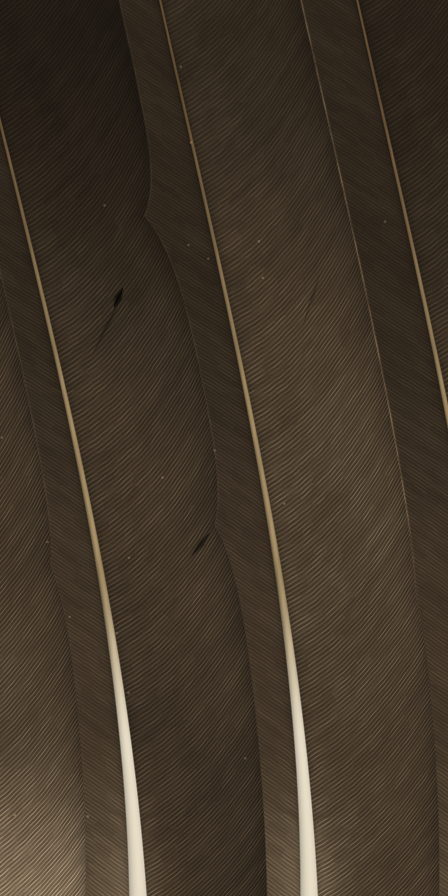
Reproduce this texture procedurally as a Shadertoy shader.

```glsl
// Overlapping brown flight feathers with pale tapering shafts and fine diagonal barbs.

const float BARB_FREQ = 104.0;     // barbs per canvas width
const float BARB_CONTRAST = 0.20;
const float DASH_LENGTH = 0.03;    // typical unbroken run of a barb
const float SHADOW_WIDTH = 0.024;
const float SHADOW_DEPTH = 0.24;
const float NOTCH_REACH = 0.040;
const float FLECK_CELLS = 30.0;
const vec3 VANE_TINT = vec3(1.0, 0.82, 0.61);
const vec3 PALE_TINT = vec3(1.0, 0.86, 0.68);
const vec3 SHAFT_BROWN = vec3(0.38, 0.30, 0.20);
const vec3 SHAFT_GOLD = vec3(0.64, 0.55, 0.39);
const vec3 SHAFT_IVORY = vec3(0.91, 0.87, 0.78);

struct Feather {
    float start, drift;            // shaft offset and its change down the canvas
    float vane, flare;             // narrow vane width and its growth
    vec2 notchAt, notchDepth;      // places where the outline steps sideways
    float wideTone, rim;           // brightness of wide vane and of outline
};

const Feather FEATHERS[4] = Feather[4](
    Feather(-0.850, 0.080, 0.100, 0.000, vec2(0.0), vec2(0.0), 0.195, 0.00),
    Feather(-0.424, 0.042, 0.080, 0.037, vec2(0.63, 0.0), vec2(0.019, 0.0), 0.162, 0.07),
    Feather(0.000, 0.000, 0.091, 0.003, vec2(0.241, 0.586), vec2(0.052, 0.033), 0.218, 0.06),
    Feather(0.440, 0.000, 0.125, 0.025, vec2(0.66, 0.0), vec2(0.008, 0.0), 0.185, 0.22));

vec2 hash2(vec2 p) {
    return fract(sin(vec2(dot(p, vec2(127.1, 311.7)), dot(p, vec2(269.5, 183.3)))) * 4375.85);
}

// Distance to the nearest scattered point, and that cell's random value
vec2 cellular(vec2 p) {
    vec2 cell = floor(p), best = vec2(9.0, 0.0);
    for (int j = -1; j <= 1; j++)
        for (int i = -1; i <= 1; i++) {
            vec2 id = cell + vec2(i, j), h = hash2(id);
            float d = length(id + h - p);
            if (d < best.x) best = vec2(d, hash2(id + 17.0).x);
        }
    return best;
}

float layeredSines(float s) {
    return (sin(s) + 0.6 * sin(s * 2.3 + 1.7) + 0.4 * sin(s * 5.1 + 4.0)) * 0.5;
}

float shaftX(Feather f, float t) {
    return 0.357 + t * (0.442 + t * (0.071 - 0.18 * t)) + f.start + f.drift * t;
}

// Left outline, pushed out to a sharp corner at each notch
float outlineX(Feather f, float t) {
    vec2 bump = exp(-abs(t - f.notchAt) / NOTCH_REACH);
    return shaftX(f, t) - f.vane - f.flare * t * t * t - dot(bump, f.notchDepth);
}

vec3 vaneColor(Feather f, float d, vec2 p, float t, float px) {
    float side = step(0.0, d), a = abs(d);
    bool outermost = f.start < -0.8;
    float barb = p.y - mix(0.75 * a, 0.5 * a + 1.4 * a * a, side);

    // Broad tone: dark tips, warmer middle, pale downy base
    float wide = f.wideTone - 0.025 + 0.115 * smoothstep(0.02, 0.55, t)
               - 0.025 * smoothstep(0.65, 0.95, t);
    float narrow = 0.185 + 0.075 * smoothstep(0.25, 0.8, t);
    float tone = mix(narrow, wide, side);
    float reach = outermost ? 1.0 : exp(-a / mix(0.12, 0.05, side));
    tone += 0.22 * smoothstep(0.80, 1.02, t) * reach;
    if (outermost) tone += 0.05 * smoothstep(0.55, 0.85, t) - 0.015;
    tone += 0.014 * layeredSines(p.x * 11.0 + p.y * 5.0) * side;

    // Barbs as thin bright ridges, broken into uneven dashes
    float wobble = 0.16 * layeredSines(a * 31.0 + p.y * 9.0);
    float wave = sin(6.2832 * (barb * BARB_FREQ + wobble));
    float ridge = wave + 0.5 * (wave * wave - 0.5);
    float visible = 1.0 - smoothstep(0.42, 0.9, BARB_FREQ * px);
    vec2 dash = cellular(vec2(barb * BARB_FREQ * 0.6, a / DASH_LENGTH));
    float strength = 0.45 + 1.1 * smoothstep(0.9, 0.1, dash.x) * (0.5 + 0.5 * dash.y);
    float contrast = BARB_CONTRAST * mix(0.55, 1.0, side) * mix(0.6, 1.0, smoothstep(0.0, 0.5, t));
    tone *= 1.0 + contrast * visible * strength * ridge;
    tone *= 1.0 + 0.04 * layeredSines(barb * 23.0 + f.start * 9.0)
                + 0.03 * layeredSines(barb * 110.0 + a * 8.0)
                + 0.10 * (dash.y - 0.5) * visible;
    return tone * mix(VANE_TINT, PALE_TINT, smoothstep(0.25, 0.5, tone));
}

// Thin slanted gap between barbs
float split(vec2 p, vec2 center, vec2 halfSpan, float width) {
    vec2 q = p - center;
    float h = clamp(dot(q, halfSpan) / dot(halfSpan, halfSpan), -1.0, 1.0);
    return exp(-pow(length(q - halfSpan * h) / (width * (1.1 - abs(h))), 2.0));
}

void mainImage(out vec4 fragColor, in vec2 fragCoord) {
    vec2 uv = fragCoord / iResolution.xy;
    vec2 p = vec2(uv.x, uv.y * 2.0);
    float t = 1.0 - uv.y, px = 1.0 / iResolution.x;
    vec3 col = vec3(0.0);

    for (int i = 0; i < 4; i++) {
        Feather f = FEATHERS[i];
        float d = p.x - shaftX(f, t);
        float e = p.x - outlineX(f, t);

        // Shadow cast on the feather below, then vane and rim
        col *= 1.0 - SHADOW_DEPTH * exp(-max(-e, 0.0) / SHADOW_WIDTH);
        col = mix(col, vaneColor(f, d, p, t, px), smoothstep(-px, px, e));
        float rim = exp(-pow(e / max(0.0022, px * 0.6), 2.0));
        rim *= 0.75 + 0.4 * layeredSines(t * 70.0);
        col += f.rim * rim * (1.0 - smoothstep(0.5, 0.72, t)) * VANE_TINT;

        // Rounded shaft, widening and whitening toward its base
        float w = 0.0032 + 0.005 * t + 0.0115 * pow(t, 4.0);
        col *= 1.0 - 0.24 * exp(-max(abs(d) - w, 0.0) / 0.007);
        float base = smoothstep(0.62, 0.84, t);
        vec3 shaft = mix(SHAFT_BROWN, SHAFT_GOLD, smoothstep(0.05, 0.55, t));
        shaft = mix(shaft, SHAFT_IVORY, base);
        shaft *= 1.0 - mix(0.34, 0.16, base) * pow(abs(d / w - 0.25), 2.0);
        shaft *= 1.0 + 0.06 * layeredSines(t * 45.0 + d * 90.0) * (1.0 - base);
        col = mix(col, shaft, 1.0 - smoothstep(w - px, w + px, abs(d)));
    }

    // Gaps in the vanes
    float gaps = split(p, vec2(0.264, 1.335), vec2(0.010, 0.022), 0.007)
               + 0.35 * split(p, vec2(0.240, 1.275), vec2(0.035, 0.070), 0.004)
               + 0.7 * split(p, vec2(0.448, 0.785), vec2(0.020, 0.026), 0.005)
               + 0.3 * split(p, vec2(0.695, 1.330), vec2(0.018, 0.055), 0.004);
    col *= 1.0 - 0.8 * clamp(gaps, 0.0, 1.0);

    // Sparse dust
    vec2 fleck = cellular(p * FLECK_CELLS);
    col += 0.16 * step(0.985, fleck.y) * (1.0 - smoothstep(0.04, 0.13, fleck.x)) * PALE_TINT;
    fragColor = vec4(clamp(col, 0.0, 1.0), 1.0);
}
```
